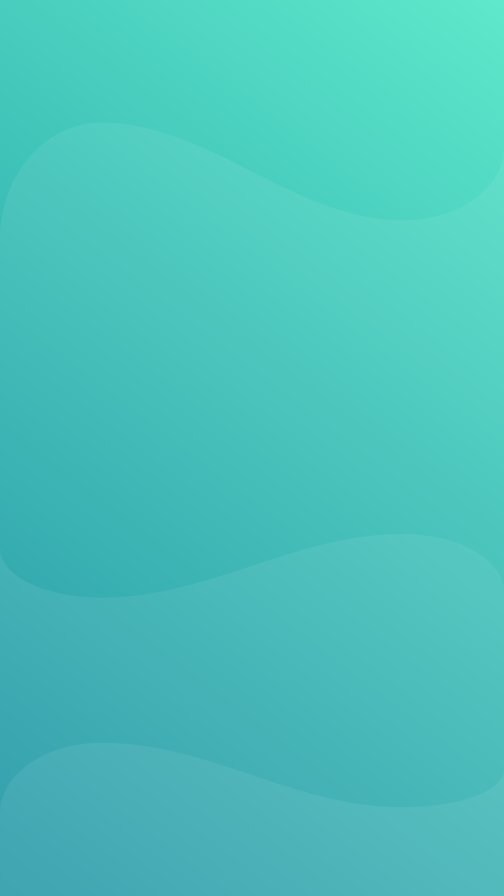
Give the GLSL for this background, as a WebGL 1 fragment shader.

```glsl
precision highp float;
// Diagonal teal gradient crossed by three translucent, softly curving waves.

uniform vec2 u_resolution;

#define MINT vec3(0.375, 0.911, 0.797)
#define TEAL vec3(0.068, 0.553, 0.620)
#define TILT 0.30          // share of the gradient that runs sideways
#define VEIL 0.07          // white added by each wave
#define BEND 0.20          // distance of each bend from its side

// Quarter ellipse: 0 at the bend, 1 at the side of the canvas.
float sideCurve(float toSide) {
  float u = clamp(1.0 - toSide / BEND, 0.0, 1.0);
  return 1.0 - sqrt(max(1.0 - u * u, 0.0));
}

// Wave height at x; heights are (left side, left bend, right bend, right side).
float waveHeight(float x, vec4 heights) {
  float t = clamp((x - BEND) / (1.0 - 2.0 * BEND), 0.0, 1.0);
  float middle = mix(heights.y, heights.z, 0.5 - 0.5 * cos(3.14159 * t));
  return middle + (heights.x - heights.y) * sideCurve(x)
                + (heights.w - heights.z) * sideCurve(1.0 - x);
}

// Coverage below a wave, softened over one pixel across its edge.
float waveMask(vec2 uv, vec4 heights) {
  float stepX = 0.5 / u_resolution.x;
  float rise = waveHeight(uv.x + stepX, heights) - waveHeight(uv.x - stepX, heights);
  float slope = rise * u_resolution.y;
  float gap = (waveHeight(uv.x, heights) - uv.y) * u_resolution.y;
  return clamp(0.5 + gap / sqrt(1.0 + slope * slope), 0.0, 1.0);
}

void main() {
  vec2 uv = gl_FragCoord.xy / u_resolution;

  // Background gradient
  vec3 color = mix(TEAL, MINT, mix(uv.y, uv.x, TILT));

  // Overlapping veils, from top to bottom
  float layers = waveMask(uv, vec4(0.733, 0.863, 0.754, 0.835))
               + waveMask(uv, vec4(0.388, 0.333, 0.404, 0.339))
               + waveMask(uv, vec4(0.092, 0.171, 0.099, 0.141));
  color = mix(vec3(1.0), color, pow(1.0 - VEIL, layers));

  gl_FragColor = vec4(color, 1.0);
}
```
